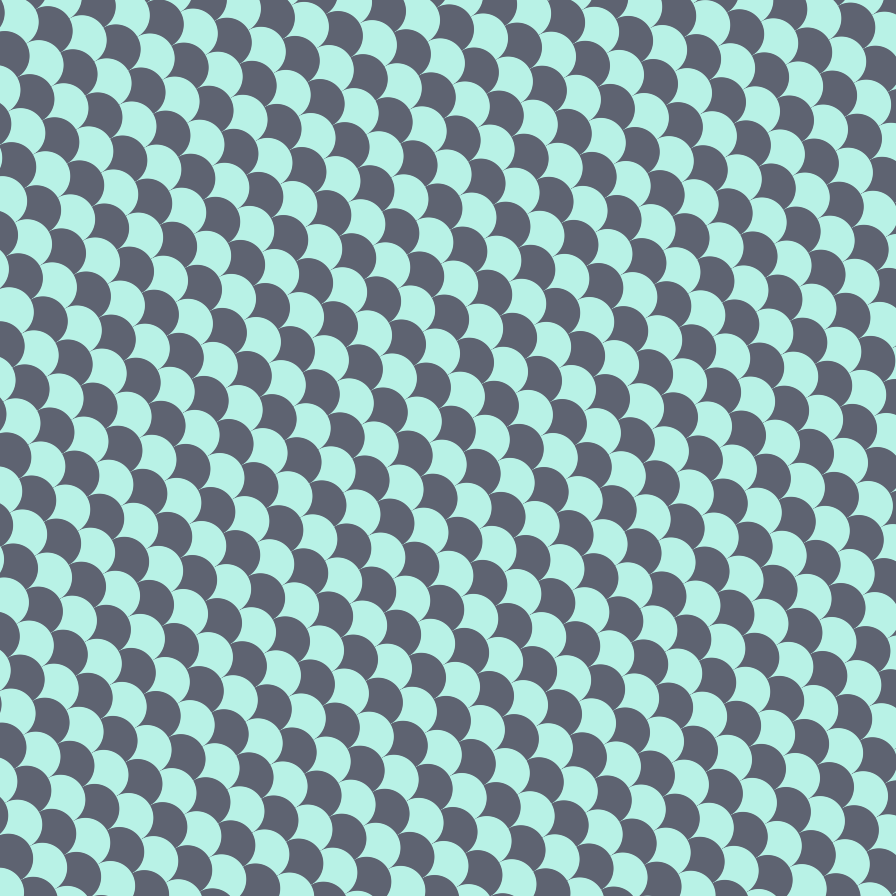
Reproduce this pattern procedurally as a WebGL 1 fragment shader.

```glsl
precision highp float;

uniform vec2 u_resolution;

const float SCALES_ACROSS = 18.0;           // scale widths along one canvas side
const float ROW_ANGLE = 1.0471976;          // rows descend at 60 degrees
const float RADIUS = 0.5;                   // in scale widths
const float ROW_STEP = 0.5;                 // distance between rows, in scale widths
const vec2 OFFSET = vec2(0.02, 0.02);       // along and across the rows
const float EDGE_PIXELS = 1.2;              // width of the smoothed edge
const vec3 MINT = vec3(0.722, 0.949, 0.902);
const vec3 SLATE = vec3(0.369, 0.388, 0.443);

// Even rows are mint, odd rows are slate.
float rowParity(float row) {
    return mod(row, 2.0);
}

vec3 rowColor(float row) {
    return mix(MINT, SLATE, rowParity(row));
}

// Signed distance to the nearest disc of a row; even rows shift by half a disc.
float rowDistance(vec2 p, float row) {
    float shift = 0.5 * (1.0 - rowParity(row));
    float along = fract(p.x - shift + 0.5) - 0.5;
    return length(vec2(along, p.y - row * ROW_STEP)) - RADIUS;
}

void main() {
    float side = min(u_resolution.x, u_resolution.y);
    vec2 uv = gl_FragCoord.xy / side;
    uv.y = u_resolution.y / side - uv.y;

    // x runs along the rows, y points to the bulging side of the scales
    float c = cos(ROW_ANGLE);
    float s = sin(ROW_ANGLE);
    vec2 p = vec2(c * uv.x + s * uv.y, s * uv.x - c * uv.y);
    p = p * SCALES_ACROSS - OFFSET;

    // Paint from the covered row to the covering one
    float halfEdge = 0.5 * EDGE_PIXELS * SCALES_ACROSS / side;
    float baseRow = floor(p.y / ROW_STEP);
    vec3 color = rowColor(baseRow + 1.0);
    for (int i = 0; i < 2; i++) {
        float row = baseRow - float(i);
        float cover = 1.0 - smoothstep(-halfEdge, halfEdge, rowDistance(p, row));
        color = mix(color, rowColor(row), cover);
    }

    gl_FragColor = vec4(color, 1.0);
}
```
